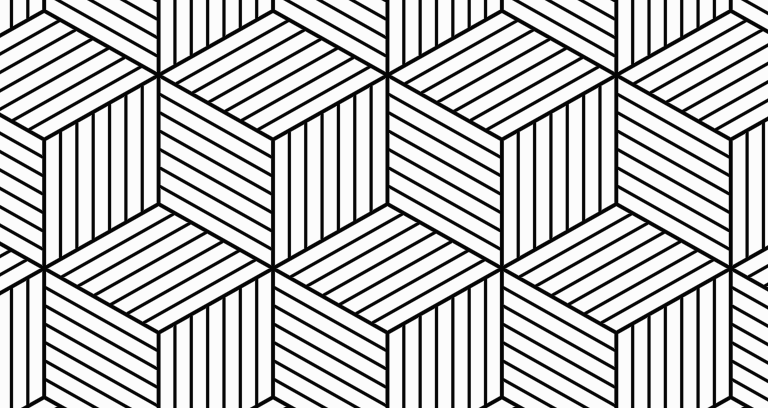
Give the GLSL for this pattern, as a WebGL 2 fragment shader.

```glsl
#version 300 es
precision highp float;

uniform vec2 u_resolution;
out vec4 fragColor;

// Lengths are fractions of the canvas width
const float HALF_WIDTH = 0.1490;   // half the width of a cube
const float SIDE = 0.1677;         // length of a vertical cube edge
const vec2 TOP_CORNER = vec2(0.0045, 0.0);  // a cube's top corner, from the canvas centre
const float BANDS = 7.0;           // white bands on each face
const float STRIPE_WIDTH = 0.0042;
const float EDGE_WIDTH = 0.0051;
const float SOFTNESS = 0.75;       // edge smoothing in pixels
const vec3 PAPER = vec3(0.99);
const vec3 INK = vec3(0.02);

// Offset from the nearest cube centre; a cube spans 2 across and 2 down
vec2 cubeOffset(vec2 p) {
    const vec2 cell = vec2(2.0, 3.0);
    const vec2 metric = vec2(0.8660254, 1.0);
    vec2 a = mod(p, cell) - 0.5 * cell;
    vec2 b = mod(p + 0.5 * cell, cell) - 0.5 * cell;
    return length(a * metric) < length(b * metric) ? a : b;
}

// Distance to the nearest whole number
float toInteger(float t) {
    return abs(t - round(t));
}

float lineCoverage(float dist, float width, float pixel) {
    float blur = SOFTNESS * pixel;
    return 1.0 - smoothstep(-blur, blur, dist - 0.5 * width);
}

void main() {
    float pixel = 1.0 / u_resolution.x;
    vec2 p = (gl_FragCoord.xy - 0.5 * u_resolution) * pixel - TOP_CORNER;
    vec2 h = cubeOffset(p / vec2(HALF_WIDTH, SIDE) + vec2(0.0, 1.0));

    // Coordinates across the three edge directions, and the depth of a face in each
    float across = h.x;
    float falling = h.y + 0.5 * h.x;
    float rising = h.y - 0.5 * h.x;
    float slantDepth = SIDE * HALF_WIDTH / length(vec2(HALF_WIDTH, 0.5 * SIDE));

    // Each face: x counts across its stripes, y across its other pair of edges
    vec2 face;
    vec2 depth;
    if (h.y > 0.5 * abs(h.x)) {        // top
        face = vec2(rising, falling);
        depth = vec2(slantDepth);
    } else if (h.x < 0.0) {            // left
        face = vec2(falling, across);
        depth = vec2(slantDepth, HALF_WIDTH);
    } else {                           // right
        face = vec2(across, rising);
        depth = vec2(HALF_WIDTH, slantDepth);
    }

    // Thin stripes and heavier cube edges
    float stripeDist = toInteger(face.x * BANDS) * depth.x / BANDS;
    float edgeDist = min(toInteger(face.x) * depth.x, toInteger(face.y) * depth.y);
    float ink = max(lineCoverage(stripeDist, STRIPE_WIDTH, pixel),
                    lineCoverage(edgeDist, EDGE_WIDTH, pixel));

    fragColor = vec4(mix(PAPER, INK, ink), 1.0);
}
```
